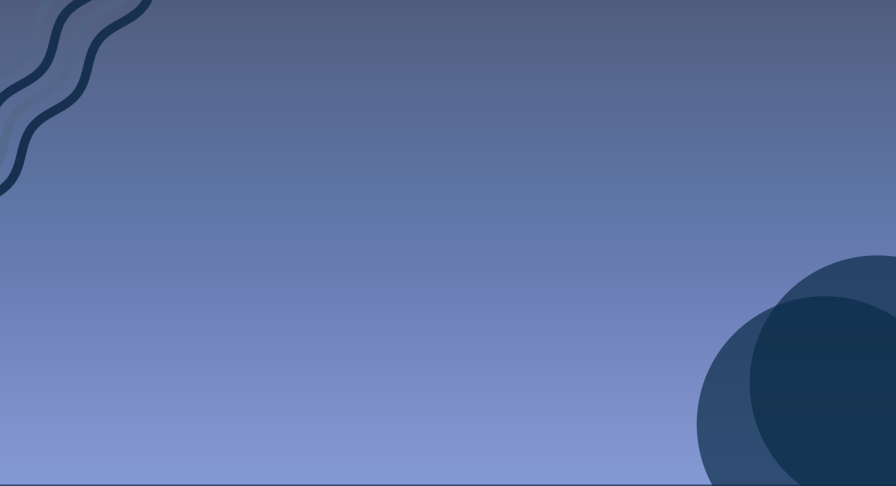
A Shadertoy shader for this background:

```glsl
// Dusk-blue vertical gradient with wavy ribbons top left and two translucent discs bottom right.
#define WAVE_PERIOD 0.226
#define WAVE_AMPLITUDE 0.0156
#define RIBBON_FIRST 0.0962
#define RIBBON_SPACING 0.0436
#define RIBBON_HALF_WIDTH 0.0095
#define FAINT_OPACITY 0.55
#define DISC_RADIUS 0.263
#define DISC_OPACITY 0.68
#define BASE_LINE_HEIGHT 0.003

const float TAU = 6.2831853;
const vec3 NAVY = vec3(0.03, 0.165, 0.27);
const vec3 RIBBON_DARK = vec3(0.09, 0.19, 0.31);
const vec3 RIBBON_FAINT = vec3(0.315, 0.40, 0.52);

// Coverage of a shape from its signed distance, softened over one pixel.
float coverage(float dist) {
    float pixel = 1.0 / iResolution.y;
    return 1.0 - smoothstep(-0.75 * pixel, 0.75 * pixel, dist);
}

// Evenly spaced colour stops, from the bottom edge to the top.
vec3 skyGradient(float height) {
    vec3 stops[6] = vec3[6](
        vec3(0.520, 0.600, 0.840), vec3(0.482, 0.552, 0.775),
        vec3(0.422, 0.495, 0.710), vec3(0.365, 0.455, 0.645),
        vec3(0.345, 0.415, 0.575), vec3(0.315, 0.362, 0.490));
    float position = clamp(height, 0.0, 1.0) * 5.0;
    int lower = min(int(position), 4);
    return mix(stops[lower], stops[lower + 1], position - float(lower));
}

// Distance to a sine ribbon at a given offset from the corner.
float ribbonDistance(vec2 fromCorner, float offset) {
    vec2 along = vec2(0.605, 0.796);
    vec2 across = vec2(-along.y, along.x);
    float phase = TAU * dot(fromCorner, along) / WAVE_PERIOD;
    float slope = WAVE_AMPLITUDE * TAU / WAVE_PERIOD * cos(phase);
    float gap = dot(fromCorner, across) + offset - WAVE_AMPLITUDE * sin(phase);
    return abs(gap) / sqrt(1.0 + slope * slope) - RIBBON_HALF_WIDTH;
}

vec3 addDisc(vec3 color, vec2 p, vec2 center) {
    return mix(color, NAVY, DISC_OPACITY * coverage(length(p - center) - DISC_RADIUS));
}

void mainImage(out vec4 fragColor, in vec2 fragCoord) {
    vec2 p = fragCoord / iResolution.y;
    vec3 color = skyGradient(p.y);

    // Ribbons alternate between faint and dark
    for (int i = 0; i < 4; i++) {
        bool isDark = i % 2 == 1;
        float offset = RIBBON_FIRST + float(i) * RIBBON_SPACING;
        float mask = coverage(ribbonDistance(p - vec2(0.0, 1.0), offset));
        color = mix(color, isDark ? RIBBON_DARK : RIBBON_FAINT,
                    mask * (isDark ? 1.0 : FAINT_OPACITY));
    }

    // Overlapping discs, placed from the lower right corner
    vec2 fromRight = p - vec2(iResolution.x / iResolution.y, 0.0);
    color = addDisc(color, fromRight, vec2(-0.038, 0.2115));
    color = addDisc(color, fromRight, vec2(-0.147, 0.1275));

    // Thin dark line along the bottom edge
    color = mix(color, NAVY, 0.7 * coverage(p.y - BASE_LINE_HEIGHT));

    fragColor = vec4(color, 1.0);
}
```
